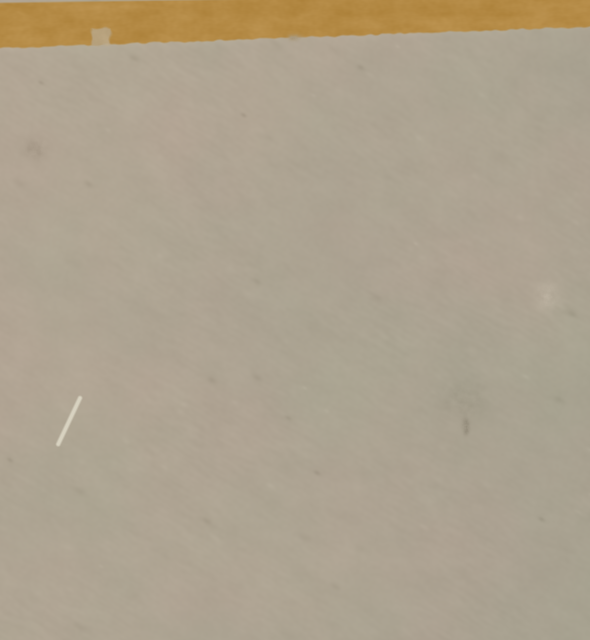
This texture is drawn by a WebGL 1 fragment shader. Its source:

```glsl
precision highp float;
// Worn beige board with faint diagonal brushing, an ochre tape strip on top and a pale scratch.

uniform vec2 u_resolution;

const vec3 WARM_BEIGE = vec3(0.695, 0.648, 0.580);
const vec3 COOL_BEIGE = vec3(0.660, 0.633, 0.566);
const vec3 ROSE_TINT = vec3(0.012, -0.006, 0.002);
const vec3 OCHRE = vec3(0.705, 0.540, 0.270);
const vec3 SCRATCH_WHITE = vec3(0.86, 0.84, 0.77);
const vec3 CHIP_GREY = vec3(0.72, 0.65, 0.53);
const vec2 BRUSH_DIR = vec2(0.86, -0.51);

vec2 hash2(vec2 p) {
  vec2 q = vec2(dot(p, vec2(127.1, 311.7)), dot(p, vec2(269.5, 183.3)));
  return fract(sin(q) * 43758.545);
}

// Gradient noise, roughly -0.7 to 0.7
float corner(vec2 cell, vec2 offset) {
  float angle = 6.2832 * hash2(cell).x;
  return dot(vec2(cos(angle), sin(angle)), offset);
}

float gradientNoise(vec2 p) {
  vec2 i = floor(p);
  vec2 f = p - i;
  vec2 w = f * f * f * (f * (f * 6.0 - 15.0) + 10.0);
  vec2 e = vec2(1.0, 0.0);
  float low = mix(corner(i, f), corner(i + e.xy, f - e.xy), w.x);
  float high = mix(corner(i + e.yx, f - e.yx), corner(i + e.xx, f - e.xx), w.x);
  return mix(low, high, w.y);
}

float fbm(vec2 p) {
  float sum = 0.0;
  float gain = 1.0;
  for (int i = 0; i < 4; i++) {
    sum += gain * gradientNoise(p);
    p = p * 2.03 + vec2(17.3, 9.1);
    gain *= 0.55;
  }
  return sum;
}

vec2 alongAcross(vec2 p, vec2 dir) {
  return vec2(dot(p, dir), dot(p, vec2(-dir.y, dir.x)));
}

float segmentDistance(vec2 p, vec2 a, vec2 b) {
  vec2 ab = b - a;
  float t = clamp(dot(p - a, ab) / dot(ab, ab), 0.0, 1.0);
  return length(p - a - ab * t);
}

float boxDistance(vec2 p, vec2 halfSize) {
  vec2 d = abs(p) - halfSize;
  return length(max(d, 0.0)) + min(max(d.x, d.y), 0.0);
}

float cover(float dist, float soft) {
  return 1.0 - smoothstep(-soft, soft, dist);
}

// Ragged soft smudge of the given radii
float smudge(vec2 p, vec2 center, vec2 radii) {
  vec2 d = (p - center) / radii;
  return exp(-dot(d, d)) * clamp(0.8 + 0.9 * fbm(p * 60.0), 0.0, 1.5);
}

// Sparse faint flecks, one candidate per cell
float flecks(vec2 p, float cellSize, float density) {
  vec2 home = floor(p / cellSize);
  float sum = 0.0;
  for (int y = -1; y <= 1; y++) {
    for (int x = -1; x <= 1; x++) {
      vec2 cell = home + vec2(float(x), float(y));
      vec2 rnd = hash2(cell + 41.0);
      vec2 center = (cell + hash2(cell)) * cellSize;
      vec2 radii = cellSize * mix(vec2(0.05, 0.03), vec2(0.16, 0.08), rnd.y);
      vec2 d = alongAcross(p - center, BRUSH_DIR) / radii;
      sum += step(rnd.x, density) * exp(-dot(d, d)) * (1.2 - rnd.y);
    }
  }
  return sum;
}

vec3 boardColor(vec2 p) {
  vec2 brush = alongAcross(p, BRUSH_DIR);
  float tone = 0.63 - 0.85 * (p.x - 0.35) + 0.35 * (p.y - 0.5) + 0.45 * fbm(p * 3.0);
  vec3 color = mix(COOL_BEIGE, WARM_BEIGE, clamp(tone, 0.0, 1.0));
  color += ROSE_TINT * fbm(p * 3.6 + 8.0);
  float grain = 0.012 * fbm(brush * vec2(14.0, 26.0));
  grain += 0.011 * gradientNoise(brush * vec2(38.0, 125.0)) * (0.7 + fbm(p * 5.0 + 3.0));
  grain += 0.006 * gradientNoise(p * 110.0);
  return color + grain - 0.035 * flecks(p, 0.10, 0.35) + 0.018 * flecks(p + 5.0, 0.08, 0.3);
}

vec3 tapeColor(vec2 p) {
  float mottling = fbm(p * vec2(16.0, 38.0));
  return OCHRE + vec3(0.035, 0.04, 0.05) * mottling + 0.012 * gradientNoise(p * 120.0);
}

void main() {
  vec2 p = gl_FragCoord.xy / u_resolution.y;
  float soft = 0.0022;
  vec3 color = boardColor(p);

  // Stains and scuffs
  color -= 0.11 * smudge(p, vec2(0.728, 0.333), vec2(0.005, 0.011));
  color -= 0.030 * smudge(p, vec2(0.725, 0.375), vec2(0.035, 0.028));
  color -= 0.045 * smudge(p, vec2(0.055, 0.768), vec2(0.018, 0.016));
  color += 0.050 * smudge(p, vec2(0.855, 0.538), vec2(0.016, 0.020));

  // Slanted tape with a rough lower edge and a chipped notch
  float lowerEdge = 0.9245 + 0.0367 * p.x + 0.0025 * gradientNoise(vec2(p.x * 85.0, 2.5));
  float upperEdge = 0.9955 + 0.0150 * p.x;
  float tape = cover(max(lowerEdge - p.y, p.y - upperEdge), soft);
  color += 0.020 * exp(-abs(p.y - lowerEdge) / 0.008);
  color = mix(color, tapeColor(p), tape);
  vec2 ragged = p + 0.006 * vec2(gradientNoise(p * 70.0), gradientNoise(p * 70.0 + 20.0));
  float notch = boxDistance(ragged - vec2(0.158, 0.942), vec2(0.014, 0.013));
  color = mix(color, CHIP_GREY + 0.03 * fbm(p * 45.0), 0.85 * cover(notch, 0.003));
  color = mix(color, CHIP_GREY * 0.92, smudge(p, vec2(0.460, 0.941), vec2(0.009, 0.005)));

  // Pale scratch
  float scratch = segmentDistance(p, vec2(0.091, 0.306), vec2(0.125, 0.378)) - 0.0032;
  color = mix(color, SCRATCH_WHITE, 0.92 * cover(scratch, soft));

  gl_FragColor = vec4(clamp(color, 0.0, 1.0), 1.0);
}
```
